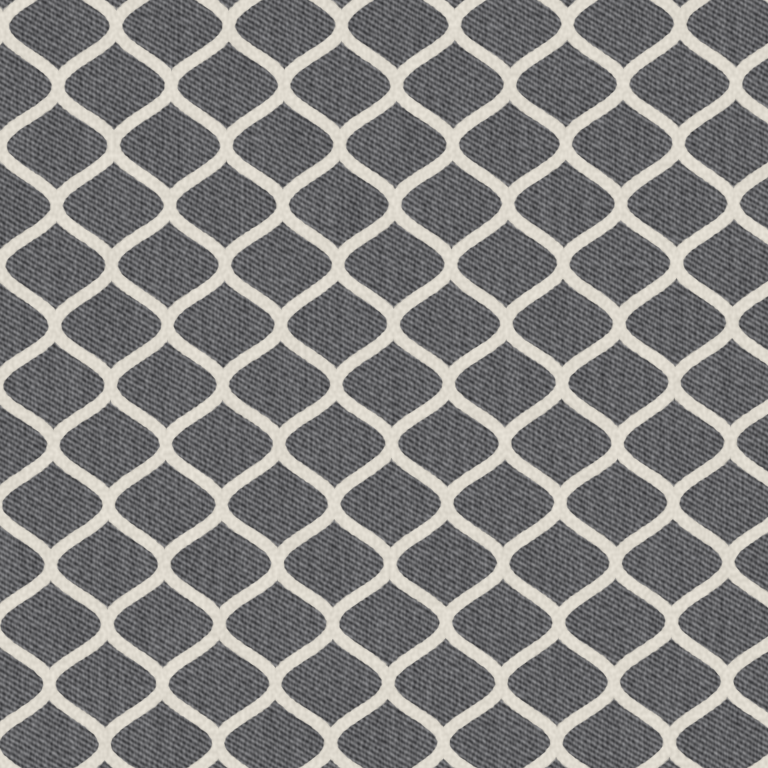
Reproduce this pattern procedurally as a three.js fragment shader.

```glsl
// Woven fabric with a cream ogee lattice over a grey diagonal twill.
varying vec2 vUv;

const float TAU = 6.2831853;
const vec2 REPEAT = vec2(0.147, 0.1558);      // width and height of one ogee repeat
const vec2 CELL_CENTRE = vec2(0.5113, 0.5);   // middle of one grey cell
const float BAND_HALF_WIDTH = 0.0084;
const vec3 CREAM = vec3(0.875, 0.855, 0.812);
const vec3 GREY = vec3(0.381, 0.382, 0.391);

vec2 randomGradient(vec2 cell) {
  float angle = TAU * fract(sin(dot(cell, vec2(127.1, 311.7))) * 43758.5);
  return vec2(cos(angle), sin(angle));
}

// Gradient noise, roughly -0.7 to 0.7
float gradientNoise(vec2 p) {
  vec2 i = floor(p);
  vec2 f = p - i;
  vec2 u = f * f * f * (f * (f * 6.0 - 15.0) + 10.0);
  float a = dot(randomGradient(i), f);
  float b = dot(randomGradient(i + vec2(1.0, 0.0)), f - vec2(1.0, 0.0));
  float c = dot(randomGradient(i + vec2(0.0, 1.0)), f - vec2(0.0, 1.0));
  float d = dot(randomGradient(i + vec2(1.0, 1.0)), f - vec2(1.0, 1.0));
  return mix(mix(a, b, u.x), mix(c, d, u.x), u.y);
}

// Slight lean of the cloth and a gentle pull on its threads
vec2 clothPosition(vec2 uv) {
  vec2 p = uv - CELL_CENTRE;
  p -= vec2(0.0145 * p.y, 0.004 * p.x);
  vec2 pull = vec2(gradientNoise(uv * 9.0), gradientNoise(uv * 9.0 + 37.0));
  return p + 0.0015 * pull;
}

// Distance to the nearest of two mirrored families of wavy lines
float ogeeDistance(vec2 p, vec2 size) {
  float phase = TAU * p.y / size.y;
  float reach = 0.25 * size.x * (1.0 + cos(phase));
  float slope = 0.25 * size.x * TAU / size.y * sin(phase);
  vec2 offset = vec2(p.x - reach, p.x + reach);
  offset = abs(offset - size.x * floor(offset / size.x + 0.5));
  return min(offset.x, offset.y) / sqrt(1.0 + slope * slope);
}

// Grey diagonal ribs, broken by short yarn flecks and upright slubs
vec3 twillColour(vec2 p, vec3 base) {
  float wobble = 0.9 * gradientNoise(p * 60.0);
  float rib = sin(TAU * 160.0 * dot(p, vec2(0.5, 0.866)) + wobble);
  float fleck = gradientNoise(p * vec2(290.0, 130.0));
  float slub = gradientNoise(p * vec2(110.0, 9.0));
  return base + 0.083 * rib + 0.15 * fleck + 0.05 * slub;
}

// Cream yarn with a small raised grain and a darker rim
vec3 bandColour(vec2 p, float dist, vec3 base) {
  float grain = gradientNoise(p * vec2(210.0, 170.0) + 11.0);
  float patchTone = gradientNoise(p * 25.0 + 5.0);
  float rim = smoothstep(0.6, 1.0, dist / BAND_HALF_WIDTH);
  return base + 0.065 * grain + 0.02 * patchTone - 0.045 * rim;
}

void main() {
  vec2 p = clothPosition(vUv);
  float fray = 0.0011 * gradientNoise(p * vec2(150.0, 190.0) + 71.0);
  float dist = ogeeDistance(p, REPEAT) + fray;
  float band = 1.0 - smoothstep(-0.0014, 0.0014, dist - BAND_HALF_WIDTH);
  vec3 colour = mix(twillColour(vUv, GREY), bandColour(vUv, dist, CREAM), band);
  gl_FragColor = vec4(colour, 1.0);
}
```
